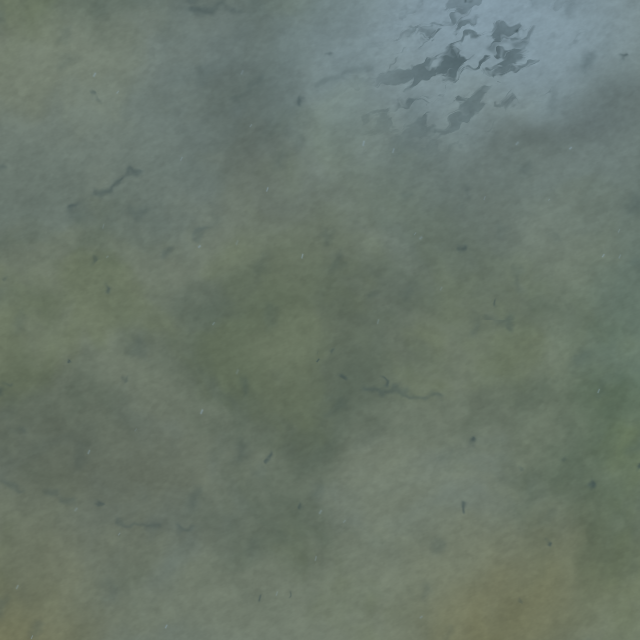
Write a WebGL 2 fragment shader that draws this texture.

```glsl
#version 300 es
precision highp float;
// Weathered grey-green plaster with a pale blue glow at the upper right.
// Layered value noise makes the mottling; soft blotches place the tints,
// and jittered cells scatter smudges, scratches, pits and pale flecks.
uniform vec2 u_resolution;
out vec4 fragColor;

const vec3 SHADE = vec3(0.350, 0.398, 0.350);
const vec3 SAGE  = vec3(0.450, 0.490, 0.432);
const vec3 OLIVE = vec3(0.415, 0.460, 0.345);
const vec3 SLATE = vec3(0.410, 0.468, 0.465);
const vec3 SKY   = vec3(0.550, 0.640, 0.700);
const vec3 OCHRE = vec3(0.470, 0.450, 0.300);
const vec3 INK   = vec3(0.220, 0.285, 0.300);

vec2 hash2(vec2 cell, float seed) {
    uvec2 q = uvec2(ivec2(cell) + 4096) + uint(seed) * uvec2(97u, 57u);
    for (int i = 0; i < 2; i++) {
        q = q * 1664525u + 1013904223u;
        q.x += q.y * 1664525u;
        q.y += q.x * 1664525u;
        q ^= q >> 16u;
    }
    return vec2(q & 65535u) / 65535.0;
}

float noise(vec2 p, float seed) {
    vec2 i = floor(p), f = fract(p);
    f = f * f * f * (f * (f * 6.0 - 15.0) + 10.0);
    float low = mix(hash2(i, seed).x, hash2(i + vec2(1, 0), seed).x, f.x);
    float high = mix(hash2(i + vec2(0, 1), seed).x, hash2(i + 1.0, seed).x, f.x);
    return mix(low, high, f.y);
}

vec2 rotate(vec2 p, float angle) {
    float c = cos(angle), s = sin(angle);
    return vec2(c * p.x + s * p.y, c * p.y - s * p.x);
}

// Fractal noise in 0..1, each octave turned to hide the lattice.
float fbm(vec2 p, int octaves, float seed) {
    float sum = 0.0, weight = 0.5, total = 0.0;
    for (int i = 0; i < octaves; i++) {
        sum += weight * noise(p, seed + float(i));
        total += weight;
        weight *= 0.55;
        p = rotate(p, 0.65) * 2.03 + 7.3;
    }
    return sum / total;
}

float blotch(vec2 p, vec2 center, vec2 radius, float angle) {
    vec2 d = rotate(p - center, angle) / radius;
    return exp(-dot(d, d));
}

// Soft strokes in jittered cells; a short reach gives round spots.
float marks(vec2 p, float cells, float angle, float halfLength, float width,
            float density, float seed) {
    vec2 q = p * cells, home = floor(q);
    float ink = 0.0;
    for (int k = 0; k < 9; k++) {
        vec2 cell = home + vec2(k % 3 - 1, k / 3 - 1);
        vec2 place = hash2(cell, seed), kind = hash2(cell, seed + 31.0);
        if (kind.x > density) continue;
        vec2 d = rotate(q - cell - place, angle + (kind.y - 0.5) * 0.7);
        float reach = halfLength * (0.4 + 0.6 * kind.y);
        d.x -= clamp(d.x, -reach, reach);
        float size = width * (0.45 + 0.55 * place.y);
        ink = max(ink, (0.35 + 0.65 * place.x) * exp(-dot(d, d) / (size * size)));
    }
    return ink;
}

void main() {
    vec2 p = gl_FragCoord.xy / u_resolution;
    vec2 warp = vec2(fbm(p * 4.0, 4, 3.0), fbm(p * 4.0, 4, 13.0)) - 0.5;
    vec2 w = p + 0.14 * warp;
    vec2 rough = p + 0.02 * (vec2(fbm(p * 55.0, 2, 21.0), fbm(p * 55.0, 2, 25.0)) - 0.5);

    // Cloudy ground
    float cloud = fbm(w * 4.5, 6, 40.0);
    vec3 color = mix(SHADE, SAGE, smoothstep(0.2, 0.7, cloud));
    float tint = fbm(w * 4.0, 5, 60.0) + 0.3 * (p.y - 0.5);
    color = mix(color, SLATE, 0.4 * smoothstep(0.47, 0.75, tint));
    color = mix(color, OLIVE, 0.4 * smoothstep(0.46, 0.25, tint));

    // Broad tints and shadows
    float glow = blotch(w, vec2(0.76, 0.99), vec2(0.38, 0.22), 0.15);
    color = mix(color, SKY, 0.85 * glow);
    color = mix(color, SLATE * 0.96, 0.4 * blotch(w, vec2(0.75, 0.7), vec2(0.32, 0.15), 0.2));
    float ochre = blotch(w, vec2(0.0, 0.02), vec2(0.16, 0.11), 0.0)
                + blotch(w, vec2(0.79, 0.03), vec2(0.16, 0.10), 0.4);
    color = mix(color, OCHRE, 0.5 * ochre);
    color += vec3(0.0, 0.02, 0.0) * blotch(w, vec2(0.98, 0.38), vec2(0.16, 0.25), 0.0);
    float shadow = blotch(w, vec2(0.12, 0.25), vec2(0.26, 0.12), -0.3)
                 + blotch(w, vec2(0.40, 0.82), vec2(0.08, 0.22), 0.3)
                 + blotch(w, vec2(0.90, 0.81), vec2(0.17, 0.035), 0.2);
    color *= 1.0 - 0.12 * shadow;

    // Broken dark flakes in the glow
    float flake = smoothstep(0.52, 0.68, fbm(rotate(rough, 0.5) * vec2(20.0, 48.0), 4, 80.0));
    color = mix(color, INK, 0.6 * flake * blotch(w, vec2(0.74, 0.91), vec2(0.13, 0.08), 0.4));

    // Smudges, scratches, pits and flecks; strokes rise above and fall below
    float slope = p.y > 0.5 ? 0.35 : -0.45;
    float patchy = smoothstep(0.35, 0.7, noise(p * 38.0, 90.0));
    color = mix(color, INK, 0.34 * patchy * marks(rough, 6.0, slope, 0.4, 0.06, 0.4, 100.0));
    color = mix(color, INK, 0.22 * marks(rough, 13.0, 1.2, 0.12, 0.18, 0.35, 110.0));
    color = mix(color, INK, 0.60 * marks(rough, 16.0, 0.9, 0.03, 0.09, 0.12, 120.0));
    color = mix(color, SKY, 0.45 * marks(p, 19.0, 1.0, 0.05, 0.04, 0.10, 130.0));

    // Mid-size mottling and fine worn grain
    float mottle = fbm(rough * 24.0, 4, 150.0) - 0.5;
    float grain = fbm(rotate(p, 0.4) * vec2(90.0, 140.0), 3, 140.0) - 0.5;
    color *= 1.0 + 0.11 * mottle + 0.10 * grain;
    fragColor = vec4(clamp(color, 0.0, 1.0), 1.0);
}
```
